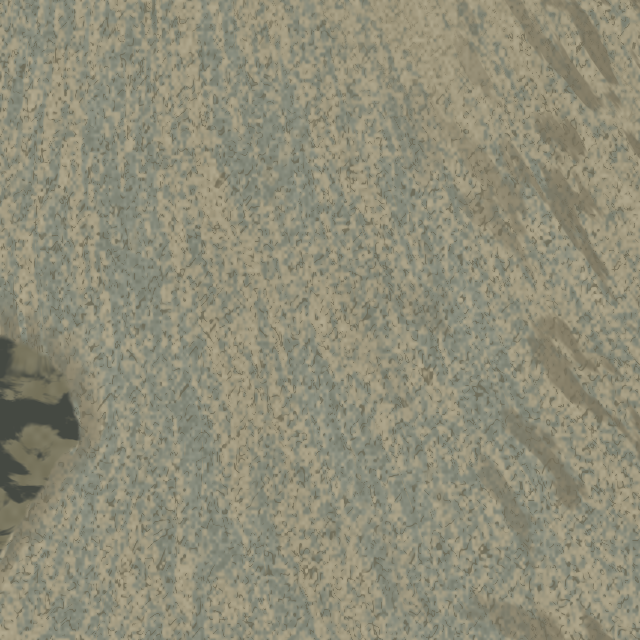
Give the GLSL for this texture, as a WebGL 1 fragment shader.

```glsl
precision highp float;
// Weathered wood: speckled grey and tan fibres bending around a dark knot.
uniform vec2 u_resolution;

const vec3 GREY = vec3(0.535, 0.552, 0.495);
const vec3 TAN = vec3(0.625, 0.592, 0.490);
const vec3 UMBER = vec3(0.405, 0.385, 0.305);
const vec3 STAIN = vec3(0.465, 0.440, 0.360);
const vec3 KNOT_WOOD = vec3(0.480, 0.465, 0.375);
const vec3 CHARCOAL = vec3(0.270, 0.285, 0.260);
const vec2 KNOT_CENTER = vec2(0.0, 0.32);
const vec2 KNOT_RADIUS = vec2(0.122, 0.155);

float hash(vec2 cell) {
  vec3 q = fract(vec3(cell.xyx) * 0.1031);
  q += dot(q, q.yzx + 33.33);
  return fract((q.x + q.y) * q.z);
}

float noise(vec2 p) {
  vec2 cell = floor(p);
  vec2 f = fract(p);
  f = f * f * (3.0 - 2.0 * f);
  float low = mix(hash(cell), hash(cell + vec2(1.0, 0.0)), f.x);
  float high = mix(hash(cell + vec2(0.0, 1.0)), hash(cell + 1.0), f.x);
  return mix(low, high, f.y);
}

float fbm(vec2 p) {
  float sum = 0.0;
  float weight = 0.5;
  for (int octave = 0; octave < 4; octave++) {
    sum += weight * noise(p);
    p = p * 2.03 + 17.3;
    weight *= 0.5;
  }
  return sum / 0.9375;
}

// Narrow band around the middle level of a noise value.
float contour(float value, float width) {
  return 1.0 - smoothstep(0.0, width, abs(value - 0.5));
}

// x runs across the fibres, y along them; fibres fan out and pass the knot.
vec2 grainCoords(vec2 p) {
  float across = (p.x - 0.2) * exp(0.85 * (p.y - 0.6));
  vec2 offset = (p - KNOT_CENTER) / vec2(0.16, 0.24);
  across -= 0.10 * exp(-offset.y * offset.y - abs(offset.x));
  across += 0.012 * (noise(p * 9.0) - 0.5);
  return vec2(across, p.y + 0.25 * p.x);
}

// Negative inside: rounded above, tapering to a point below.
float knotDistance(vec2 p) {
  vec2 q = abs(p - KNOT_CENTER) / KNOT_RADIUS;
  float taper = smoothstep(0.03, -0.05, p.y - KNOT_CENTER.y);
  float edge = mix(length(q), q.x + 0.85 * q.y, taper);
  return edge - 1.0 + 0.16 * (fbm(p * 32.0) - 0.5);
}

vec3 fibreColor(vec2 p, vec2 grain) {
  float speck = noise(p * vec2(215.0, 175.0)) - 0.5;
  float grit = noise(p * vec2(125.0, 95.0) + 41.0) - 0.5;
  float streak = noise(grain * vec2(105.0, 13.0) + 70.0) - 0.5;
  float broad = fbm(grain * vec2(16.0, 4.5) + 9.0) - 0.5;
  float corner = smoothstep(0.95, 1.6, p.x * 0.8 + p.y);

  // Warm fibres between cool, silvered ones.
  float streakStrength = mix(0.75, 0.4, p.x);
  float warmth = 0.45 + streakStrength * streak + 0.8 * broad
               + 0.55 * grit + 0.5 * speck + 0.28 * corner;
  vec3 color = mix(GREY, TAN, smoothstep(0.2, 0.75, warmth));

  // Long pale threads broken up by grit.
  float thread = contour(noise(grain * vec2(46.0, 5.0) + 25.0), 0.07);
  color = mix(color, TAN, 0.6 * thread * smoothstep(-0.3, 0.1, grit));

  // Fine light and dark relief, with small crooked pits.
  color += 0.085 * speck + 0.045 * grit + 0.04 * streak;
  float crackNoise = noise(p * vec2(135.0, 105.0) + 4.0 * streak);
  float pits = contour(crackNoise, 0.13) * smoothstep(0.1, -0.22, speck);
  float smoothPatch = smoothstep(0.52, 0.66, fbm(p * 6.0 + 31.0)) * corner;
  return mix(color, UMBER, 0.68 * pits * (1.0 - 0.7 * smoothPatch));
}

vec3 addStains(vec3 color, vec2 p, vec2 grain) {
  float patches = fbm(grain * vec2(26.0, 13.0) + 3.0);
  float amount = smoothstep(0.53, 0.64, patches) * smoothstep(0.5, 1.0, p.x);
  return mix(color, STAIN, 0.75 * amount);
}

vec3 knotColor(vec2 p) {
  vec2 bent = p + 0.035 * vec2(noise(p * 22.0), noise(p * 22.0 + 8.0));
  float blotch = fbm(bent * vec2(24.0, 38.0) + 12.0);
  float upper = 0.12 * smoothstep(0.27, 0.40, p.y);
  float core = 0.16 * smoothstep(0.06, 0.0, p.x);
  float dark = smoothstep(0.47, 0.65, blotch + upper + core - 0.05);
  vec3 wood = KNOT_WOOD + 0.06 * (noise(p * 85.0) - 0.5);
  return mix(wood, CHARCOAL, dark);
}

void main() {
  vec2 p = gl_FragCoord.xy / u_resolution;
  vec2 grain = grainCoords(p);
  vec3 color = addStains(fibreColor(p, grain), p, grain);

  // Brown rim, then the knot itself.
  float knot = knotDistance(p);
  float rim = smoothstep(0.5, 0.05, knot) * smoothstep(0.42, 0.6, noise(grain * vec2(60.0, 14.0)));
  color = mix(color, STAIN, 0.55 * rim);
  color = mix(color, knotColor(p), smoothstep(0.04, -0.04, knot));
  gl_FragColor = vec4(color, 1.0);
}
```
